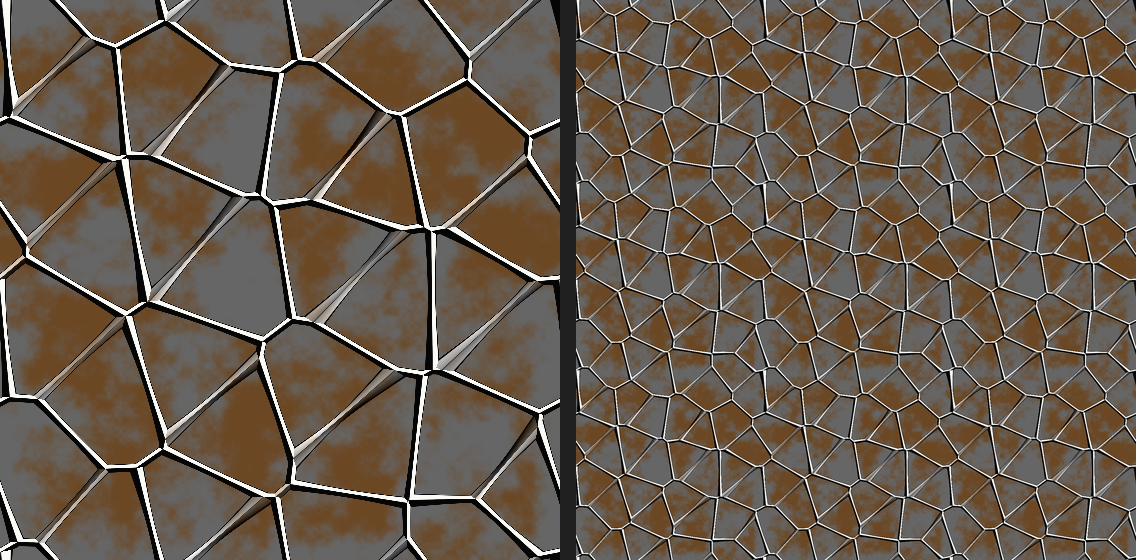
Left: one tile. Right: repeated 3 by 3.
Reproduce this pattern procedurally as a three.js fragment shader.

```glsl
// Rusty grey stone plates split by sharply embossed, diagonally lit ridges; tiles seamlessly.
varying vec2 vUv;

const float PAIR_GRID = 4.0;
const vec2 LIGHT_DIR = vec2(0.7071, 0.7071);
const vec3 STONE = vec3(0.40, 0.40, 0.40);
const vec3 RUST = vec3(0.42, 0.28, 0.14);
const vec3 SHADOW = vec3(0.02);
const vec3 HIGHLIGHT = vec3(0.98, 0.98, 0.97);
const float RIDGE_WIDTH = 0.0132;
const float LINE_WIDTH = 0.0012;
const float SOFTNESS = 0.0014;

float hash(vec2 p) {
  return fract(sin(dot(p, vec2(127.1, 311.7))) * 43758.5453);
}

float signedHash(vec2 p) {
  return hash(p) * 2.0 - 1.0;
}

// Value noise whose lattice wraps after "period" cells.
float wrappedNoise(vec2 p, float period) {
  vec2 cell = floor(p);
  vec2 f = fract(p);
  f = f * f * (3.0 - 2.0 * f);
  vec2 lo = mod(cell, period);
  vec2 hi = mod(cell + 1.0, period);
  float bottom = mix(hash(lo), hash(vec2(hi.x, lo.y)), f.x);
  float top = mix(hash(vec2(lo.x, hi.y)), hash(hi), f.x);
  return mix(bottom, top, f.y);
}

float fbm(vec2 uv, float frequency, float gain) {
  float sum = 0.0;
  float total = 0.0;
  float amplitude = 0.5;
  for (int i = 0; i < 6; i++) {
    sum += amplitude * wrappedNoise(uv * frequency, frequency);
    total += amplitude;
    amplitude *= gain;
    frequency *= 2.0;
  }
  return sum / total;
}

// Plates come in pairs along the falling diagonal, on columns that step down
// a quarter cell each. xy: centre of the pair, zw: half the way between its plates.
vec4 platePair(vec2 cell, float grid) {
  vec2 id = vec2(mod(cell.x, grid), mod(cell.y - floor(cell.x / grid), grid));
  vec2 jitter = 0.15 * vec2(signedHash(id + 3.7), signedHash(id + 19.3));
  vec2 centre = cell + 0.5 + jitter - vec2(0.0, cell.x / grid);
  float reach = mix(0.19, 0.38, hash(id + 7.1));
  float angle = -0.785 + 0.08 * signedHash(id + 11.9);
  return vec4(centre, reach * vec2(cos(angle), sin(angle))) / grid;
}

// Keeps the two shortest offsets: xy the nearest, zw the second.
vec4 keepNearest(vec4 best, vec2 offset) {
  float d = length(offset);
  if (d < length(best.xy)) return vec4(offset, best.xy);
  if (d < length(best.zw)) return vec4(best.xy, offset);
  return best;
}

// x: gap between the two nearest centre distances, yz: its gradient.
vec3 plateGap(vec2 uv, float grid) {
  float column = floor(uv.x * grid);
  vec2 home = vec2(column, floor(uv.y * grid + column / grid));
  vec4 best = vec4(9.0);
  for (int j = -2; j <= 2; j++) {
    for (int i = -1; i <= 1; i++) {
      vec4 pair = platePair(home + vec2(float(i), float(j)), grid);
      best = keepNearest(best, uv - pair.xy - pair.zw);
      best = keepNearest(best, uv - pair.xy + pair.zw);
    }
  }
  float d1 = max(length(best.xy), 0.0001);
  float d2 = max(length(best.zw), 0.0001);
  return vec3(d2 - d1, best.zw / d2 - best.xy / d1);
}

// Soft line centred on zero.
float line(float d, float width, float softness) {
  return 1.0 - smoothstep(width - 0.5 * softness, width + 0.5 * softness, abs(d));
}

vec3 plateSurface(vec2 uv) {
  float rust = smoothstep(0.36, 0.655, fbm(uv, 9.0, 0.62));
  return mix(STONE, RUST, rust);
}

// Ridge flanks facing the light turn white, those facing away black.
vec3 ridgeColor(vec3 surface, vec3 gap, vec2 lightDir) {
  float slope = dot(gap.yz, lightDir) * smoothstep(0.0, SOFTNESS, gap.x);
  vec3 flat_ = mix(surface, STONE, 0.6) * 1.3;
  vec3 lit = clamp(flat_ + 2.3 * slope, SHADOW, HIGHLIGHT);
  float crest = line(gap.x, LINE_WIDTH * 0.5, SOFTNESS);
  float rim = line(gap.x - RIDGE_WIDTH, LINE_WIDTH, SOFTNESS);
  return mix(lit, SHADOW, max(0.7 * crest, rim));
}

void main() {
  vec3 surface = plateSurface(vUv);
  vec3 gap = plateGap(vUv, PAIR_GRID);
  float ridge = line(gap.x, RIDGE_WIDTH + LINE_WIDTH, SOFTNESS);
  vec3 color = mix(surface, ridgeColor(surface, gap, LIGHT_DIR), ridge);
  gl_FragColor = vec4(color, 1.0);
}
```
